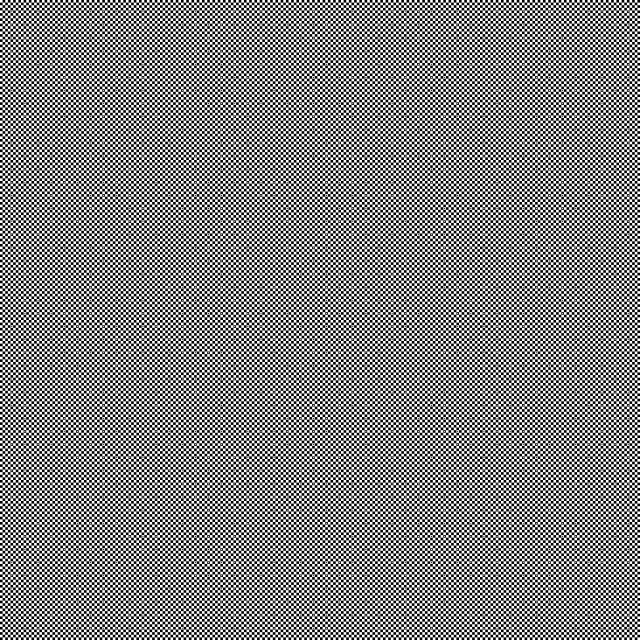
A three.js fragment shader for this pattern:

```glsl
// Fine black and white checkerboard with sparse pinholes of the opposite tone.
varying vec2 vUv;

float hash(vec2 p) {
  return fract(sin(dot(p, vec2(127.1, 311.7))) * 43758.5453);
}

// Integral of a square wave that flips sign at every whole number
vec2 triangleWave(vec2 p) {
  return abs(fract(p * 0.5) * 2.0 - 1.0);
}

// Square wave averaged over a footprint, so thin cells blend into greys
vec2 smoothSquareWave(vec2 p, vec2 footprint) {
  return (triangleWave(p + 0.5 * footprint) - triangleWave(p - 0.5 * footprint)) / footprint;
}

// Share of the footprint covered by a small square in the middle of a cell
float pinhole(vec2 p, vec2 footprint) {
  vec2 offset = abs(fract(p) - 0.5);
  vec2 overlap = min(offset + 0.5 * footprint, 0.17) - max(offset - 0.5 * footprint, -0.17);
  vec2 coverage = clamp(overlap / footprint, 0.0, 1.0);
  return coverage.x * coverage.y;
}

void main() {
  // 244 cells across and down, making 122 light-dark pairs each way
  vec2 grid = vUv * 244.0;
  vec2 footprint = max(fwidth(grid), vec2(0.0001));

  // Alternating cells, dark at the lower left
  vec2 wave = smoothSquareWave(grid, footprint);
  float tone = 0.5 - 0.5 * wave.x * wave.y;

  // Pinholes in about half of the cells on every fifth row and column
  vec2 cell = floor(grid);
  vec2 onLattice = step(3.5, mod(cell, 5.0));
  float present = onLattice.x * onLattice.y * step(0.5, hash(cell));
  tone = mix(tone, 1.0 - tone, present * pinhole(grid, footprint));

  gl_FragColor = vec4(vec3(tone), 1.0);
}
```
